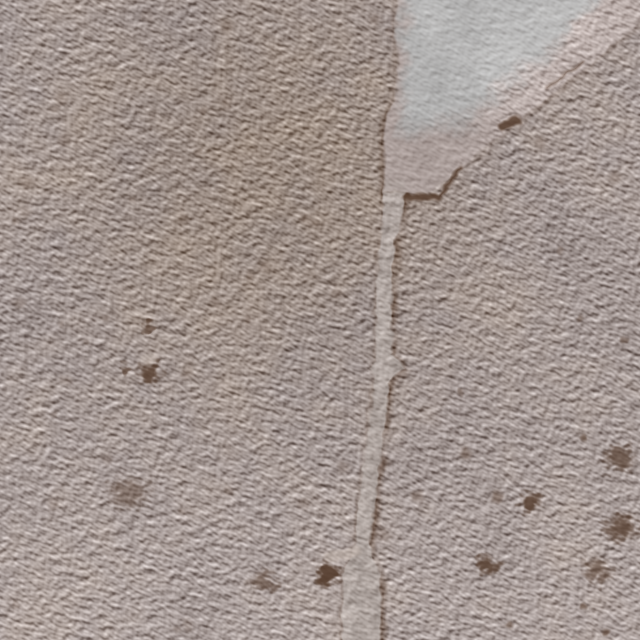
Write a Shadertoy shader that draws this texture.

```glsl
// Weathered rough plaster wall with a raised mortar seam, a smooth pale patch and pits.
const vec3 WALL_PINK = vec3(0.645, 0.600, 0.587);
const vec3 WALL_OCHRE = vec3(0.585, 0.520, 0.470);
const vec3 PATCH_PINK = vec3(0.675, 0.625, 0.610);
const vec3 PATCH_GREY = vec3(0.705, 0.702, 0.700);
const vec3 MORTAR = vec3(0.685, 0.645, 0.625);
const vec3 HOLLOW = vec3(0.330, 0.235, 0.175);

vec2 hash2(vec2 p) {
    vec3 q = fract(p.xyx * vec3(0.1031, 0.1030, 0.0973));
    q += dot(q, q.yzx + 33.33);
    return fract((q.xx + q.yz) * q.zy);
}

float cornerSlope(vec2 cell, vec2 corner, vec2 f) {
    float angle = 6.2832 * hash2(cell + corner).x;
    return dot(vec2(cos(angle), sin(angle)), f - corner);
}

float gradientNoise(vec2 p) {
    vec2 i = floor(p), f = p - i, u = f * f * (3.0 - 2.0 * f);
    float low = mix(cornerSlope(i, vec2(0, 0), f), cornerSlope(i, vec2(1, 0), f), u.x);
    float high = mix(cornerSlope(i, vec2(0, 1), f), cornerSlope(i, vec2(1, 1), f), u.x);
    return mix(low, high, u.y);
}

vec2 noisePair(vec2 p) {
    return vec2(gradientNoise(p), gradientNoise(p + 60.0));
}

// Pitted surface height, slightly stretched sideways
float grainHeight(vec2 p) {
    p.y += 0.2 * p.x;
    return 0.6 * gradientNoise(p * vec2(48, 72)) + 0.85 * gradientNoise(p * vec2(84, 128) + 17.0)
         + 0.6 * gradientNoise(p * vec2(150, 215) + 41.0);
}

float cover(float dist, float softness) {
    return 1.0 - smoothstep(-softness, softness, dist);
}

float stroke(vec2 p, vec2 a, vec2 b, float radius) {
    vec2 ab = b - a;
    float along = clamp(dot(p - a, ab) / dot(ab, ab), 0.0, 1.0);
    return cover(length(p - a - ab * along) - radius, 0.004);
}

// Mortar strip that leans left and swells towards the floor
float seamDist(vec2 p) {
    float center = mix(0.565, 0.600, smoothstep(0.10, 0.48, p.y)) + 0.017 * smoothstep(0.55, 0.72, p.y);
    float halfWidth = 0.012 + 0.005 * smoothstep(0.60, 0.70, p.y) + 0.017 * smoothstep(0.15, 0.10, p.y);
    vec2 knob = abs(p - vec2(0.604, 0.425));
    float strip = max(abs(p.x - center) - halfWidth, p.y - 0.72);
    return min(strip, (knob.x + 0.9 * knob.y - 0.027) * 0.75);
}

float patchDist(vec2 p) {
    float left = mix(0.600, 0.620, smoothstep(0.80, 0.86, p.y));
    float diagonal = (0.69 + 0.8 * (p.x - 0.66) - p.y) * 0.78;
    return max(max(left - p.x, 0.70 - p.y), diagonal);
}

float greyDist(vec2 p) {
    float k = p.x - 0.65;
    return max(0.632 - p.x, (0.81 + 2.2 * k * k - p.y) * 0.7);
}

// Main pits: position, radius, depth
const vec4 PITS[11] = vec4[](
    vec4(0.234, 0.418, 0.022, 0.9), vec4(0.198, 0.430, 0.011, 0.7), vec4(0.234, 0.490, 0.010, 0.7),
    vec4(0.415, 0.092, 0.022, 0.6), vec4(0.203, 0.230, 0.036, 0.45), vec4(0.828, 0.216, 0.019, 0.9),
    vec4(0.764, 0.116, 0.019, 0.9), vec4(0.972, 0.177, 0.030, 0.8), vec4(0.966, 0.284, 0.028, 0.7),
    vec4(0.932, 0.108, 0.024, 0.6), vec4(0.514, 0.102, 0.026, 1.0));

float pitDepth(vec2 p, float roughness) {
    float depth = 0.0;
    for (int i = 0; i < 11; i++) {
        float d = length((p - PITS[i].xy) * vec2(0.9, 1.1)) / PITS[i].z + roughness;
        depth = max(depth, PITS[i].w * (1.0 - smoothstep(0.3, 1.1, d)));
    }
    return depth;
}

// Sparse small dents, one candidate per cell
float dentDepth(vec2 p, float cells, float density) {
    vec2 cell = floor(p * cells), offset = fract(p * cells) - 0.3 - 0.4 * hash2(cell + 7.0);
    return step(1.0 - density, hash2(cell + 53.0).x) * (1.0 - smoothstep(0.04, 0.24, length(offset)));
}

void mainImage(out vec4 fragColor, in vec2 fragCoord) {
    vec2 uv = fragCoord / iResolution.xy;
    vec2 wobble = noisePair(uv * 38.0) + 0.8 * noisePair(uv * 95.0);
    vec2 p = uv + 0.005 * wobble, fromOchre = uv - vec2(0.42, 0.74);
    float relief = grainHeight(uv) - grainHeight(uv + vec2(-0.002, 0.0045));

    // Wall tint
    float cloud = gradientNoise(uv * 5.0) + 0.7 * gradientNoise(uv * 12.0) + 0.7 * gradientNoise(uv * 27.0);
    float ochre = exp(-dot(fromOchre, fromOchre) * 9.0);
    vec3 color = mix(WALL_PINK, WALL_OCHRE, clamp(0.7 * ochre + 0.4 * cloud, 0.0, 1.0));
    color += 0.05 * cloud + 0.025 * smoothstep(0.4, 0.0, uv.y);

    // Smooth patch with a grey face and a rough rim
    float edge = patchDist(p), patchMask = cover(edge, 0.004), rim = smoothstep(0.70, 0.80, uv.x);
    float greyMask = cover(greyDist(p + 0.008 * wobble) + 0.02 * cloud, 0.018) * patchMask;
    float edgeShadow = smoothstep(0.012, 0.0, abs(edge)) * max(smoothstep(0.63, 0.60, uv.x), 0.4 * rim);
    color = mix(color, HOLLOW, 0.5 * edgeShadow);
    color = mix(color, PATCH_PINK + 0.035 * rim + 0.05 * cloud, patchMask);
    color = mix(color, PATCH_GREY + 0.06 * cloud, greyMask);

    // Seam shadows, then the mortar itself
    float seamMask = cover(seamDist(p), 0.003), bare = (1.0 - patchMask) * (1.0 - seamMask);
    float shadow = max(0.75 * cover(seamDist(p - vec2(0.007, -0.004)), 0.008),
                       0.4 * cover(seamDist(p + vec2(0.003, 0.0)), 0.005));
    float broken = clamp(0.65 + 1.2 * gradientNoise(uv * vec2(8, 24)), 0.2, 1.0);
    color = mix(color, HOLLOW, shadow * broken * (1.0 - patchMask));
    color = mix(color, MORTAR + 0.09 * wobble.x, seamMask * (1.0 - 0.6 * patchMask));

    // Relief lit from above, with deeper creases
    float smoothness = max(max(patchMask * mix(0.6, 0.2, rim), 0.65 * greyMask), 0.45 * seamMask);
    float light = relief - 0.35 * max(-relief - 0.15, 0.0);
    color += vec3(0.205, 0.212, 0.216) * light * (1.0 - smoothness);

    // Pits and dents, denser at the lower right
    float region = smoothstep(0.5, 0.95, uv.x) * smoothstep(0.8, 0.2, uv.y);
    float dents = (0.2 + 0.5 * region) * (dentDepth(p, 16.0, 0.09) + dentDepth(p + 0.37, 27.0, 0.05));
    color = mix(color, HOLLOW, 0.9 * bare * max(pitDepth(p + 0.008 * wobble, 0.25 * relief), dents));

    // Cracks below the patch and along its rim
    float crack = max(stroke(p, vec2(0.635, 0.694), vec2(0.685, 0.691), 0.005),
                      stroke(p, vec2(0.685, 0.691), vec2(0.720, 0.738), 0.003));
    crack = max(crack, stroke(p, vec2(0.785, 0.801), vec2(0.807, 0.812), 0.007));
    crack = max(crack, 0.7 * stroke(p, vec2(0.855, 0.862), vec2(0.910, 0.902), 0.002));
    color = mix(color, HOLLOW, 0.85 * crack);

    // Raised crumbs
    float crumb = max(stroke(p, vec2(0.228, 0.437), vec2(0.238, 0.440), 0.008),
                      stroke(p, vec2(0.515, 0.130), vec2(0.555, 0.138), 0.008));
    color = mix(color, vec3(0.74, 0.69, 0.66) + 0.1 * relief, 0.8 * crumb);
    fragColor = vec4(clamp(color, 0.0, 1.0), 1.0);
}
```
